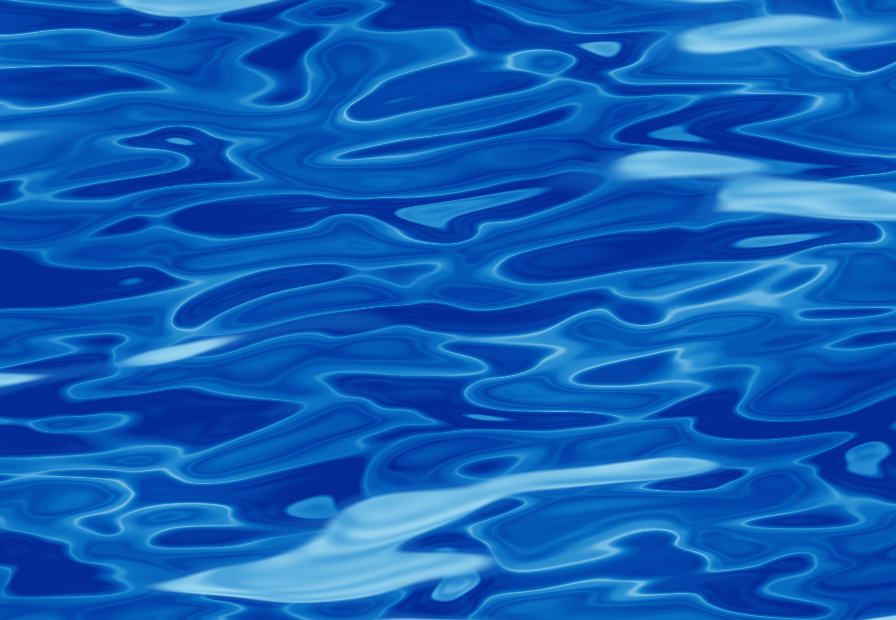
This texture is drawn by a Shadertoy shader. Its source:

```glsl
float hash(vec2 cell) {
    return fract(sin(dot(cell, vec2(127.1, 311.7))) * 43758.5);
}

float cornerSlope(vec2 cell, vec2 offset) {
    float angle = 6.2832 * hash(cell);
    return dot(vec2(cos(angle), sin(angle)), offset);
}

// Gradient noise, roughly -0.7 to 0.7
float noise(vec2 p) {
    vec2 i = floor(p), f = fract(p);
    vec2 u = f * f * f * (f * (f * 6.0 - 15.0) + 10.0);
    vec2 e = vec2(1.0, 0.0);
    float low = mix(cornerSlope(i, f), cornerSlope(i + e.xy, f - e.xy), u.x);
    float high = mix(cornerSlope(i + e.yx, f - e.yx), cornerSlope(i + e.xx, f - e.xx), u.x);
    return mix(low, high, u.y);
}

float ridge(float h, float level, float width) {
    float d = (h - level) / width;
    return exp(-d * d);
}

// Deep to pale blue, spaced by the area each tone covers
vec3 waterColor(float tone) {
    vec3 c = mix(vec3(0.01, 0.17, 0.59), vec3(0.01, 0.27, 0.67), smoothstep(0.05, 0.28, tone));
    c = mix(c, vec3(0.01, 0.35, 0.71), smoothstep(0.28, 0.51, tone));
    c = mix(c, vec3(0.03, 0.43, 0.76), smoothstep(0.51, 0.70, tone));
    c = mix(c, vec3(0.14, 0.54, 0.81), smoothstep(0.70, 0.86, tone));
    return mix(c, vec3(0.44, 0.72, 0.89), smoothstep(0.86, 1.10, tone));
}

void mainImage(out vec4 fragColor, in vec2 fragCoord) {
    vec2 p = fragCoord / iResolution.y;
    vec2 slanted = vec2(p.x, p.y - 0.11 * p.x - 0.012 * sin(p.x * 7.0 + p.y * 9.0));

    // Flattened, gently curling ripples
    vec2 q = slanted * vec2(4.3, 16.5) + vec2(5.3, 21.7);
    vec2 curl = vec2(noise(q * 0.8 + 31.4), noise(q * 0.7 + 57.2));
    q += curl * vec2(0.65, 0.5);
    float height = noise(q) + 0.24 * noise(q * 1.9 + 11.3);

    // Dark hollows, wide glowing rims and mid-blue crests
    float tone = mix(0.13, 0.58, smoothstep(-0.19, -0.05, height));
    tone = mix(tone, 0.31, smoothstep(0.04, 0.17, height));
    tone = mix(tone, 0.56, smoothstep(0.27, 0.40, height));
    tone += 0.22 * ridge(height, -0.05, 0.065);
    tone += 0.16 * ridge(height, -0.07, 0.02);
    tone += 0.18 * ridge(height, 0.17, 0.03);
    tone = mix(tone, 0.88, 1.0 - smoothstep(-0.49, -0.43, height));

    // Broad shading and fine contour bands
    tone += 0.38 * noise(slanted * vec2(2.0, 5.0) + 8.6);
    tone += 0.16 * noise(q * vec2(1.3, 3.2) + height * 3.0);
    tone += 0.035 * sin(height * 46.0);
    vec3 color = waterColor(tone);

    // Long pale sky reflections, denser near the top and bottom
    vec2 s = slanted * vec2(1.5, 10.5) + curl * vec2(0.12, 0.2) + vec2(7.6, 14.2);
    float glint = noise(s) + 0.2 * noise(s * vec2(3.0, 2.0) + 4.7);
    glint += 0.3 * abs(p.y - 0.5) - 0.08;
    float sheen = smoothstep(0.30, 0.36, glint);
    float streak = 0.5 + 1.3 * noise(s * vec2(2.5, 5.0) + glint * 6.0);
    vec3 sky = mix(vec3(0.30, 0.65, 0.86), vec3(0.60, 0.84, 0.94), clamp(streak, 0.0, 1.0));
    color = mix(color, vec3(0.07, 0.46, 0.78), 0.5 * smoothstep(0.20, 0.30, glint));
    color = mix(color, sky, 0.95 * sheen);

    fragColor = vec4(color, 1.0);
}
```
